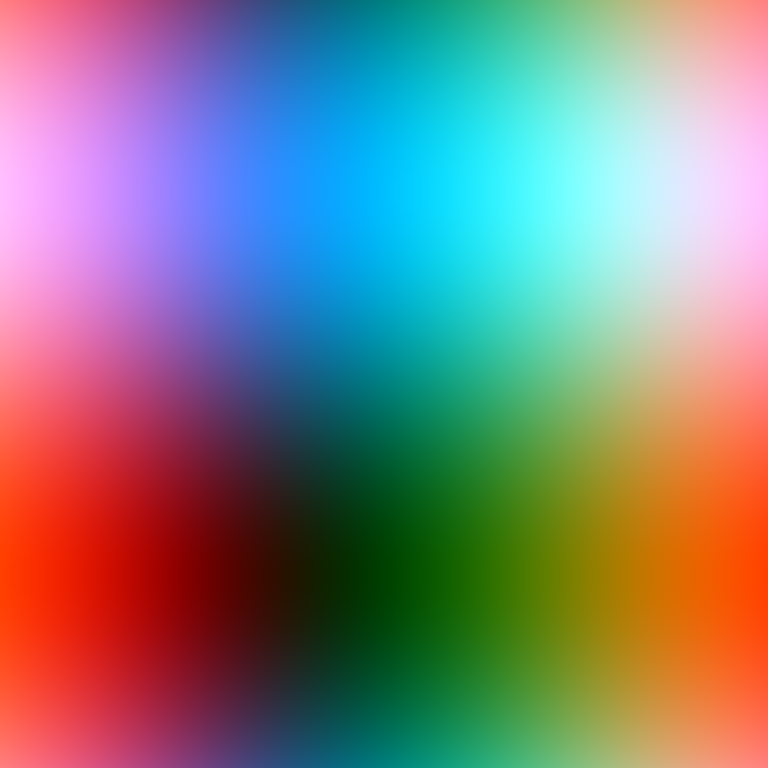
This background is drawn by a Shadertoy shader. Its source:

```glsl
// A smooth, tileable colour field made of three sine waves.
// Red waves along x, blue waves along y, and green averages a
// quarter-turned x wave with the y wave.

const float TAU = 6.2831853;

// Sine wave in 0..1 with period 1; phase is in turns.
float wave(float position, float phase) {
    return 0.5 + 0.5 * sin(TAU * (position + phase));
}

vec3 waveField(vec2 uv) {
    float red = wave(uv.x, 0.25);        // brightest at the left and right edges
    float blue = wave(uv.y, 0.5);        // brightest at three quarters height
    float sideGlow = wave(uv.x, 0.5);    // brightest at three quarters width
    float green = mix(sideGlow, blue, 0.5);
    return vec3(red, green, blue);
}

void mainImage(out vec4 fragColor, in vec2 fragCoord) {
    vec2 uv = fragCoord / iResolution.xy;
    fragColor = vec4(waveField(uv), 1.0);
}
```
